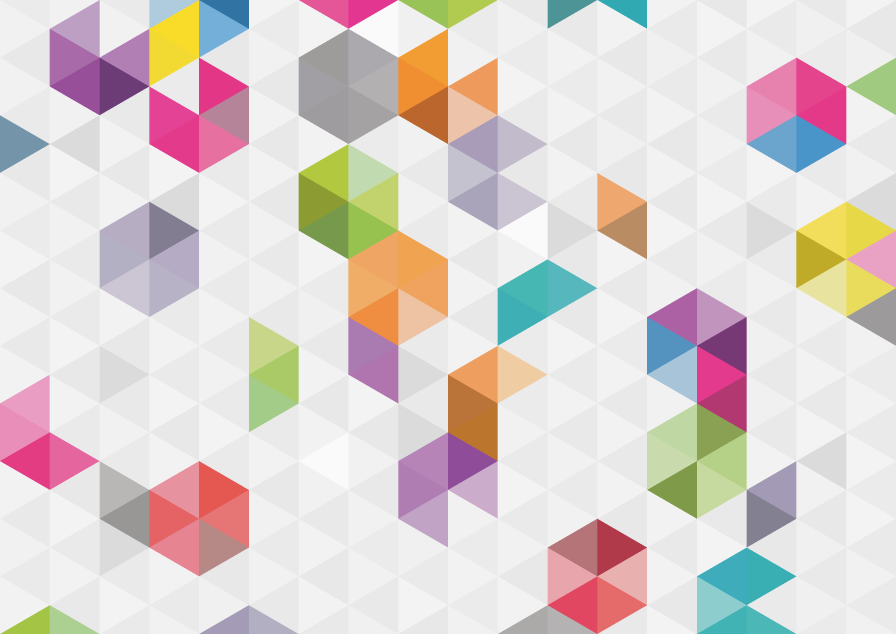
A Shadertoy shader for this background:

```glsl
const vec3 HUES[10] = vec3[10](
    vec3(0.60, 0.59, 0.58), vec3(0.66, 0.65, 0.73), vec3(0.51, 0.31, 0.60),
    vec3(0.89, 0.20, 0.56), vec3(0.88, 0.26, 0.36), vec3(0.93, 0.48, 0.20),
    vec3(0.98, 0.86, 0.16), vec3(0.70, 0.78, 0.22), vec3(0.18, 0.69, 0.66),
    vec3(0.20, 0.57, 0.83));

float hash(vec2 p) {
    vec3 q = fract(p.xyx * 0.1031);
    q += dot(q, q.yzx + 33.33);
    return fract((q.x + q.y) * q.z);
}

// Column and half-row of the triangle that holds p; an even sum points left
vec2 triangleAt(vec2 p) {
    vec2 id = floor(p), f = fract(p);
    float edge = mod(id.x + id.y, 2.0) < 0.5 ? f.x : 1.0 - f.x;
    return id + vec2(0.0, step(edge, f.y));
}

// Pale grey facets, with a few darker and a few white ones
vec3 paleFacet(vec2 id, float parity) {
    float h = hash(id + 71.3);
    float grey = mix(0.915, 0.948, parity) + 0.012 * (hash(id + 13.7) - 0.5);
    if (h < 0.04) grey = 0.86;
    if (h > 0.985) grey = 0.98;
    return vec3(grey);
}

// Base hue drifts inside a cluster; each facet gets its own tint or shade
vec3 clusterFacet(vec2 id, float hue) {
    int k = int(hue);
    vec3 base = mix(HUES[k], HUES[(k + 1) % 10], 0.35 * hash(id + 5.1));
    float h = hash(id + 29.9);
    base = mix(base, vec3(0.93), 0.65 * h * h);
    return base * mix(1.0, 0.78, step(0.85, hash(id + 47.2)));
}

vec3 facetColor(vec2 id) {
    float parity = mod(id.x + id.y, 2.0);
    vec2 center = id + vec2((2.0 - parity) / 3.0, 0.0);
    vec3 color = paleFacet(id, parity);
    vec2 home = floor(id / vec2(3.0, 4.0));

    // Each cell seeds one partial hexagon around a lattice vertex
    for (int k = 0; k < 9; k++) {
        vec2 cell = home + vec2(k % 3, k / 3) - 1.0;
        vec2 seed = cell + 20.0;
        vec2 vertex = cell * vec2(3.0, 4.0)
            + floor(vec2(3.0, 4.0) * vec2(hash(seed), hash(seed + 37.5)));
        vertex.y += mod(vertex.x + vertex.y, 2.0);

        vec2 d = (center - vertex) * vec2(0.866, 0.5);
        float sector = round(atan(d.y, d.x) * 3.0 / 3.14159);
        float start = floor(6.0 * hash(seed + 61.8));
        float run = 2.0 + floor(5.0 * hash(seed + 83.4));
        if (length(d) < 0.7 && mod(sector - start + 12.0, 6.0) < run - 0.5) {
            float hue = mod(cell.x * 4.0 + cell.y * 7.0 + 2.0 + 1.5 * hash(seed + 97.1), 10.0);
            color = clusterFacet(id, hue);
        }
    }
    return color;
}

void mainImage(out vec4 fragColor, in vec2 fragCoord) {
    // 18 columns by 11 triangle sides, counted from the top; 3x3 samples smooth the edges
    vec3 sum = vec3(0.0);
    for (int s = 0; s < 9; s++) {
        vec2 offset = (vec2(s % 3, s / 3) - 1.0) / 3.0;
        vec2 uv = (fragCoord + offset) / iResolution.xy;
        sum += facetColor(triangleAt(vec2(uv.x, 1.0 - uv.y) * vec2(18.0, 22.0)));
    }
    fragColor = vec4(sum / 9.0, 1.0);
}
```
